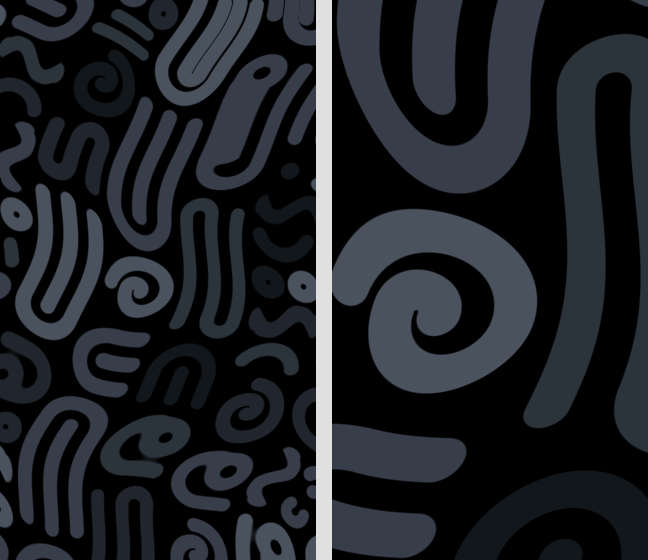
Left: the whole. Right: its middle third, enlarged.
This pattern is drawn by a Shadertoy shader. Its source:

```glsl
// Rounded doodle strokes in slate greys on black: hooks, arches, rings, bars.
// Shifted columns of tiles are split at random into long, whole, half and
// quarter tiles; each holds one distance-field glyph, bent by layered sines.

const float TILES_ACROSS = 4.2;
const float TILT = 0.3;            // turn of the whole layout, radians
const float WARP = 0.17;           // strength of the organic bending
const float LONG_SHARE = 0.42;     // tile pairs merged into a long glyph
const float WHOLE_SHARE = 0.48;    // remaining tiles left unsplit
const float QUARTER_SHARE = 0.45;  // half tiles split once more
const vec2 STROKE = vec2(0.088, 0.106);  // thinnest and widest half-width
const float HALF_PI = 1.5707963;

const vec3 BACKGROUND = vec3(0.0);
const vec3 SLATES[5] = vec3[5](
    vec3(0.07, 0.09, 0.11), vec3(0.13, 0.15, 0.18), vec3(0.17, 0.20, 0.23),
    vec3(0.22, 0.24, 0.29), vec3(0.29, 0.32, 0.37));

vec4 hash4(vec2 p) {
    vec4 q = fract(p.xyxy * vec4(0.1031, 0.1030, 0.0973, 0.1099) + 0.37);
    q += dot(q, q.wzxy + 33.33);
    return fract((q.xxyz + q.yzzw) * q.zywx);
}

mat2 rotation(float a) {
    return mat2(cos(a), sin(a), -sin(a), cos(a));
}

float segment(vec2 p, vec2 a, vec2 b) {
    vec2 ab = b - a;
    return length(p - a - ab * clamp(dot(p - a, ab) / dot(ab, ab), 0.0, 1.0));
}

// Arc centred on the +y axis, reaching halfAngle to either side
float arc(vec2 p, float radius, float halfAngle) {
    vec2 end = vec2(sin(halfAngle), cos(halfAngle));
    p.x = abs(p.x);
    return end.y * p.x > end.x * p.y ? length(p - end * radius)
                                    : abs(length(p) - radius);
}

float smoothMin(float a, float b, float k) {
    float h = max(k - abs(a - b), 0.0) / k;
    return min(a, b) - h * h * k * 0.25;
}

// Glyphs below return the distance to the stroke's centre line
float serpentine(vec2 p) {
    float turns = min(arc(p - vec2(0.17, 0.18), 0.17, HALF_PI),
                      arc(-p - vec2(0.17, 0.18), 0.17, HALF_PI));
    float ends = min(segment(p, vec2(0.34, 0.18), vec2(0.34, -0.30)),
                     segment(p, vec2(-0.34, -0.18), vec2(-0.34, 0.24)));
    return min(min(turns, ends), segment(p, vec2(0.0, -0.18), vec2(0.0, 0.18)));
}

float spiral(vec2 p) {
    float outer = arc(-p, 0.37, HALF_PI);
    float middle = arc(p - vec2(-0.11, 0.0), 0.26, HALF_PI);
    float inner = arc(vec2(p.x - 0.05, -p.y), 0.10, HALF_PI);
    return min(outer, min(middle, inner));
}

float nestedArch(vec2 p) {
    float legs = segment(vec2(abs(p.x), p.y), vec2(0.35, 0.0), vec2(0.35, -0.32));
    float core = segment(p, vec2(0.0, 0.03), vec2(0.0, -0.34));
    return min(min(arc(p, 0.35, HALF_PI), legs), core);
}

float loopedHook(vec2 p) {
    float loop = abs(length(p - vec2(-0.14, 0.18)) - 0.18);
    float bowl = arc(-p - vec2(0.0, 0.04), 0.32, HALF_PI);
    float stem = segment(p, vec2(0.32, -0.04), vec2(0.32, 0.32));
    return smoothMin(loop, min(bowl, stem), 0.14);
}

float wave(vec2 p) {
    float x = clamp(p.x, -0.37, 0.37);
    float slope = 1.12 * cos(8.0 * x);
    return length(vec2(p.x - x, (p.y - 0.14 * sin(8.0 * x)) * inversesqrt(1.0 + slope * slope)));
}

float largeGlyph(vec2 p, float pick) {
    if (pick < 0.34) return serpentine(p);
    if (pick < 0.54) return spiral(p);
    return pick < 0.76 ? nestedArch(p) : loopedHook(p);
}

float halfGlyph(vec2 p, float pick) {
    if (pick < 0.4) return wave(p);
    if (pick < 0.7) return arc(p + vec2(0.0, 0.24), 0.35, 1.15);
    float reach = p.y > 0.0 ? 0.36 : 0.26;
    return segment(vec2(p.x, abs(p.y)), vec2(-reach, 0.13), vec2(reach, 0.13)) + 0.015;
}

float quarterGlyph(vec2 p, float pick) {
    if (pick < 0.45) return abs(length(p * vec2(1.0, 0.9)) - 0.12) + 0.015;
    if (pick < 0.65) return arc(p, 0.13, 2.0) + 0.015;
    return pick < 0.85 ? segment(p, vec2(-0.1, -0.05), vec2(0.1, 0.05)) : length(p) - 0.02;
}

void mainImage(out vec4 fragColor, in vec2 fragCoord) {
    // Layout space: tilted, then bent
    vec2 p = rotation(TILT) * (fragCoord / iResolution.x * TILES_ACROSS) + 20.0;
    p += WARP * sin(1.5 * p.yx + vec2(0.6, 2.1)) + 0.3 * WARP * sin(3.4 * p.yx + vec2(4.0, 1.0));
    p.y += 2.0 * hash4(vec2(floor(p.x), 7.0)).x;

    // Choose the tile and its glyph
    vec2 id = vec2(floor(p.x), 2.0 * floor(p.y * 0.5));
    vec4 rnd = hash4(id);
    float d;
    if (rnd.x < LONG_SHARE) {
        vec2 q = vec2(fract(p.x) - 0.5, mod(p.y, 2.0) - 1.0);
        q.y -= clamp(q.y, -0.5, 0.5);
        d = largeGlyph(q * sign(rnd.zw - 0.5), rnd.y);
    } else {
        id = floor(p) + 0.5;
        rnd = hash4(id);
        vec2 q = rotation(HALF_PI * floor(rnd.z * 4.0) + 0.12 * (rnd.w - 0.5)) * (fract(p) - 0.5);
        if (rnd.x < WHOLE_SHARE) {
            d = largeGlyph(q, rnd.y);
        } else {
            vec2 side = vec2(q.x < 0.0 ? -1.0 : 1.0, q.y < 0.0 ? -1.0 : 1.0);
            id.y += 0.23 * side.y;
            rnd = hash4(id * 3.7);
            q.y -= 0.25 * side.y;
            if (rnd.x < QUARTER_SHARE) {
                id.x += 0.23 * side.x;
                rnd = hash4(id * 5.3);
                q.x -= 0.25 * side.x;
                d = quarterGlyph(rotation(6.0 * rnd.z) * q, rnd.y);
            } else {
                d = halfGlyph(q * sign(rnd.zw - 0.5), rnd.y);
            }
        }
    }

    // Stroke width, colour and soft edge
    vec4 style = hash4(id * 2.3 + 11.0);
    float edge = TILES_ACROSS / iResolution.x;
    float ink = smoothstep(edge, -edge, d - mix(STROKE.x, STROKE.y, style.x));
    vec3 slate = SLATES[int(style.y * 4.999)];
    fragColor = vec4(mix(BACKGROUND, slate, ink), 1.0);
}
```
